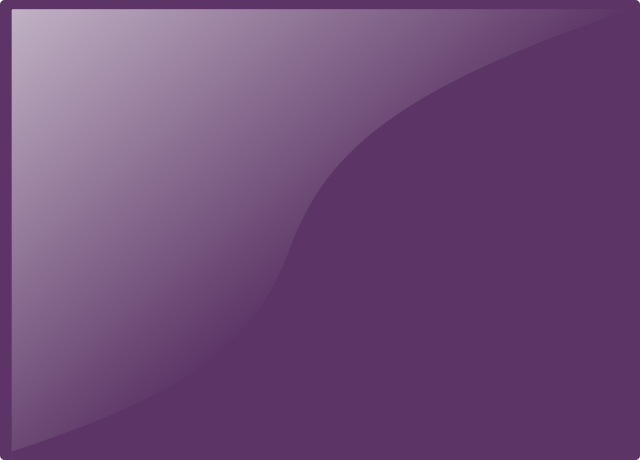
Give the GLSL for this background, as a WebGL 2 fragment shader.

```glsl
#version 300 es
precision highp float;

uniform vec2 u_resolution;
out vec4 outColor;

// Colours and opacity of the sheen
const vec3 PLUM = vec3(0.361, 0.208, 0.400);
const vec3 WHITE = vec3(1.0);
const float SHEEN_ALPHA = 0.62;

// Layout, in canvas heights
const vec2 CANVAS = vec2(1.3913, 1.0);
const vec2 PANEL_CORNER = vec2(0.0254, 0.9801);
const float PANEL_RADIUS = 0.003;
const float CARD_RADIUS = 0.010;
const vec2 FADE_AXIS = vec2(0.743, -0.879);

// S-curve: two cubic arcs that meet at CURVE_MID
const vec2 CURVE_START = vec2(0.0254, 0.0181);
const vec2 LOWER_A = vec2(0.4167, 0.1486);
const vec2 LOWER_B = vec2(0.5435, 0.2482);
const vec2 CURVE_MID = vec2(0.6232, 0.4420);
const vec2 UPPER_A = vec2(0.6975, 0.6467);
const vec2 UPPER_B = vec2(0.8152, 0.7917);
const vec2 CURVE_END = vec2(1.3714, 0.9801);
const int SOLVE_STEPS = 20;

vec2 bezier(vec2 a, vec2 b, vec2 c, vec2 d, float t) {
    float s = 1.0 - t;
    return s * s * s * a + 3.0 * s * s * t * b + 3.0 * s * t * t * c + t * t * t * d;
}

// Bisects for the x of a rising arc at height y
float arcX(vec2 a, vec2 b, vec2 c, vec2 d, float y) {
    float low = 0.0, high = 1.0;
    for (int i = 0; i < SOLVE_STEPS; i++) {
        float t = 0.5 * (low + high);
        if (bezier(a, b, c, d, t).y < y) low = t;
        else high = t;
    }
    return bezier(a, b, c, d, 0.5 * (low + high)).x;
}

float curveX(float y) {
    return y < CURVE_MID.y
        ? arcX(CURVE_START, LOWER_A, LOWER_B, CURVE_MID, y)
        : arcX(CURVE_MID, UPPER_A, UPPER_B, CURVE_END, y);
}

// Signed distance to a rounded corner, from offsets past its two edges
float roundedCorner(vec2 offset, float radius) {
    vec2 q = offset + radius;
    return length(max(q, 0.0)) + min(max(q.x, q.y), 0.0) - radius;
}

float coverage(float dist, float width) {
    return clamp(0.5 - dist / width, 0.0, 1.0);
}

void main() {
    vec2 p = gl_FragCoord.xy / u_resolution * CANVAS;
    float pixel = 1.0 / u_resolution.y;

    // Panel bounded by the upper left corner and the S-curve
    float curve = p.x - curveX(p.y);
    float curveWidth = max(length(vec2(dFdx(curve), dFdy(curve))), pixel);
    vec2 pastPanel = vec2(PANEL_CORNER.x - p.x, p.y - PANEL_CORNER.y);
    float panel = coverage(curve, curveWidth)
        * coverage(roundedCorner(pastPanel, PANEL_RADIUS), pixel);

    // Diagonal sheen fading from the upper left
    float fade = clamp(1.0 - dot(p - PANEL_CORNER, FADE_AXIS), 0.0, 1.0);
    vec3 color = mix(PLUM, WHITE, SHEEN_ALPHA * fade * panel);

    // Rounded outer corners
    vec2 pastCard = abs(p - 0.5 * CANVAS) - 0.5 * CANVAS;
    float card = coverage(roundedCorner(pastCard, CARD_RADIUS), pixel);
    outColor = vec4(mix(WHITE, color, card), 1.0);
}
```
